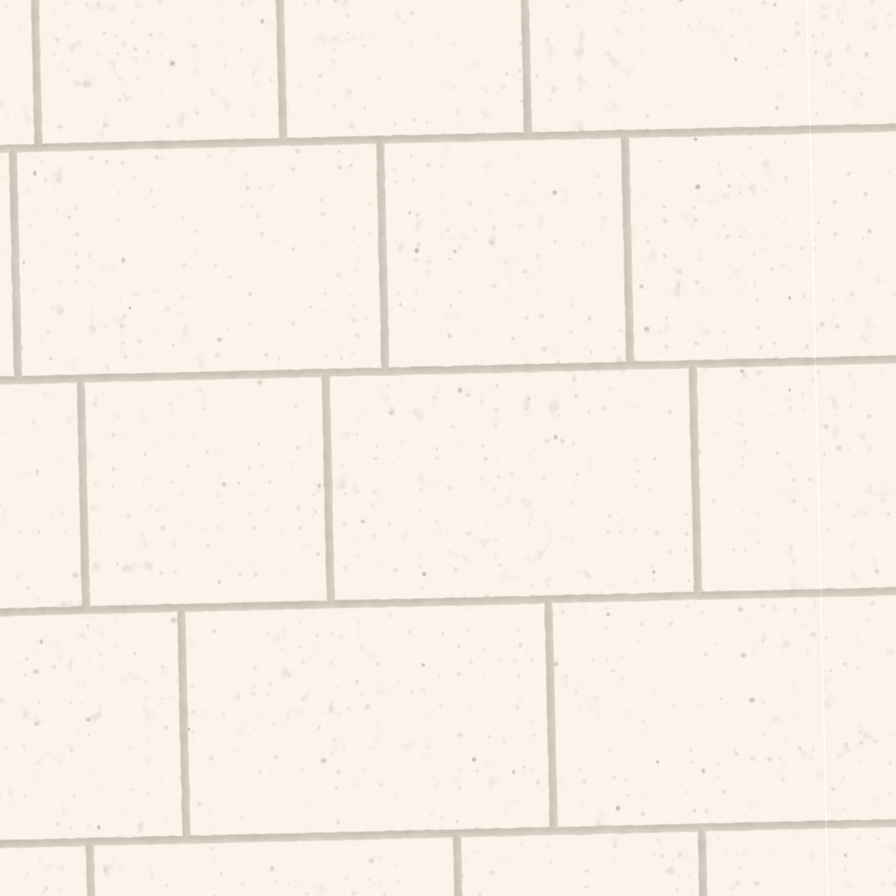
Write a WebGL 1 fragment shader that draws this pattern.

```glsl
precision highp float;
// Pale stone wall in slightly tilted courses of short and long blocks with
// thin mortar joints. Joints are signed distances to wrapped lines; gradient
// noise stains the stone, and hashed cells scatter the small specks.
uniform vec2 u_resolution;

#define TILT 0.0235          // slope of the courses
#define COURSE 0.2587        // height of one course
#define FIRST_BED 0.166      // first bed joint, measured from the top
#define HALF_BLOCK 0.1367    // blocks are 2, 3 or 4 of these long
#define JOINT 0.0045         // half width of a joint
#define STAIN 0.75           // strength of the soft stains
#define SPECK 0.65           // strength of the specks
#define SEAM_X 0.9005        // thin bright vertical line
#define STONE_COLOR vec3(0.988, 0.957, 0.924)
#define STAIN_COLOR vec3(0.89, 0.86, 0.82)
#define JOINT_COLOR vec3(0.825, 0.785, 0.735)
#define SPECK_COLOR vec3(0.66, 0.61, 0.55)

vec2 hash2(vec2 p) {
  vec3 q = fract(p.xyx * vec3(0.1031, 0.1030, 0.0973));
  q += dot(q, q.yzx + 33.33);
  return fract((q.xx + q.yz) * q.zy);
}

float corner(vec2 cell, vec2 f, vec2 o) {
  return dot(hash2(cell + o) * 2.0 - 1.0, f - o);
}

float gradientNoise(vec2 p) {
  vec2 c = floor(p), f = fract(p);
  vec2 w = f * f * f * (f * (f * 6.0 - 15.0) + 10.0);
  float low = mix(corner(c, f, vec2(0.0)), corner(c, f, vec2(1.0, 0.0)), w.x);
  float high = mix(corner(c, f, vec2(0.0, 1.0)), corner(c, f, vec2(1.0)), w.x);
  return mix(low, high, w.y);
}

float fbm(vec2 p) {
  float sum = 0.0, amp = 1.0;
  for (int i = 0; i < 3; i++) {
    sum += amp * gradientNoise(p);
    p = p * 2.03 + 17.3;
    amp *= 0.5;
  }
  return sum;
}

// First joint of a course and the next two, in half blocks.
vec3 courseJoints(float row) {
  vec3 j = vec3(0.286, 2.0, 4.0);
  if (row > 0.5) j = vec3(0.076, 3.0, 5.0);
  if (row > 1.5) j = vec3(0.586, 2.0, 5.0);
  if (row > 2.5) j = vec3(1.362, 3.0, 6.0);
  if (row > 3.5) j = vec3(0.571, 3.0, 5.0);
  return vec3(j.x, j.x + j.yz);
}

float nearer(float a, float b) {
  return abs(a) < abs(b) ? a : b;
}

// Signed distance to the closest upright joint; each course repeats after 8.
float uprightDistance(float x, float row) {
  vec3 d = mod(x / HALF_BLOCK - courseJoints(row) + 4.0, 8.0) - 4.0;
  return HALF_BLOCK * nearer(d.x, nearer(d.y, d.z));
}

// One soft oval speck in some of the cells of a grid.
float specks(vec2 p, float cells, float chance, float size, float px) {
  vec2 g = p * cells, id = floor(g);
  vec2 place = hash2(id + 7.1), kind = hash2(id + 51.7);
  vec2 d = (fract(g) - mix(vec2(0.25), vec2(0.75), place)) / cells;
  d.x *= mix(0.8, 1.4, place.y);
  float radius = size * mix(0.5, 1.0, kind.y);
  float dot1 = 1.0 - smoothstep(0.3 * radius, radius + px, length(d));
  return dot1 * step(kind.x, chance) * mix(0.35, 1.0, place.x);
}

void main() {
  vec2 p = gl_FragCoord.xy / u_resolution;
  float px = 1.0 / min(u_resolution.x, u_resolution.y);
  p.y = 1.0 - p.y;
  vec2 w = vec2(p.x - TILT * p.y, p.y + TILT * p.x);

  // Stone: faint grain, patchy stains and specks.
  float grain = gradientNoise(w * 150.0 + 5.0);
  float patches = smoothstep(-0.35, 0.45, fbm(w * 6.0 + 31.0));
  float stain = smoothstep(0.18, 0.75, fbm(w * vec2(58.0, 48.0))) * patches;
  vec3 color = STONE_COLOR + 0.012 * grain;
  color = mix(color, STAIN_COLOR, STAIN * stain);
  float dirt = 0.4 * specks(w, 58.0, 0.22, 0.0032, px);
  dirt = max(dirt, specks(w + 0.37, 19.0, 0.20, 0.0036, px));
  color = mix(color, SPECK_COLOR, SPECK * dirt);

  // Joints with slightly worn edges.
  float course = (w.y - FIRST_BED) / COURSE;
  float bed = (fract(course + 0.5) - 0.5) * COURSE;
  float upright = uprightDistance(w.x, floor(course) + 1.0);
  float wear = 0.0011 * fbm(w * 85.0 + 11.0);
  float soft = max(px, 0.0013);
  float d = min(abs(bed), abs(upright)) - JOINT + wear;
  float mortar = 1.0 - smoothstep(-soft, soft, d);

  // The upper and left sides of each joint lie in shadow.
  float side = abs(bed) < abs(upright) ? bed : 0.6 * upright;
  float shade = 0.04 * clamp(side / JOINT, -1.0, 1.0);
  shade += 0.035 * fbm(w * 42.0 + 3.0) + 0.015 * grain;
  color = mix(color, JOINT_COLOR + shade, mortar);

  float seam = 1.0 - smoothstep(0.0003, 0.0003 + px, abs(w.x - SEAM_X));
  color = mix(color, vec3(1.0), seam * mix(0.8, 0.25, mortar));
  gl_FragColor = vec4(color, 1.0);
}
```
